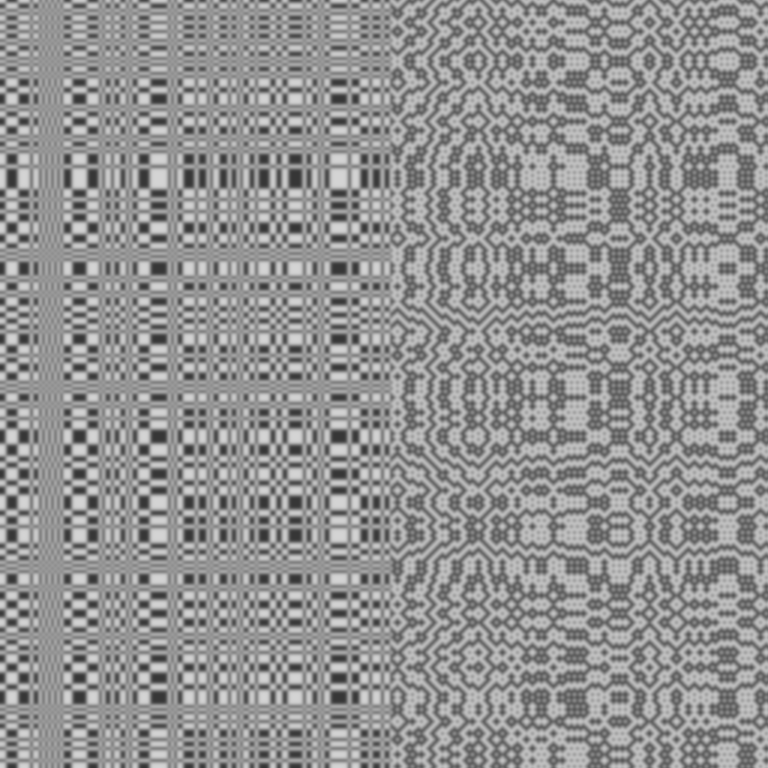
This pattern is drawn by a Shadertoy shader. Its source:

```glsl
// Two softened grey weaves from row and column bits: XOR checks at left, stitched loops at right.

#define CELLS 256.0      // cells across and down
#define SPLIT 0.511      // where the checks give way to the loops
#define SOFTNESS 0.65    // blur radius, in cells
#define DARK 0.21        // grey of a clear bit
#define LIGHT 0.83       // grey of a set bit
#define MIX_GAMMA 1.7    // tone curve in which cells blend
#define COLUMN_SEED 17u
#define ROW_SEED 91u

// Integer hash giving one random bit per line of cells
int lineBit(int index, uint seed) {
    uint h = uint(index + 4096) * 747796405u + seed * 2891336453u;
    h = ((h >> ((h >> 28) + 4u)) ^ h) * 277803737u;
    h = (h >> 22) ^ h;
    return int((h >> 9) & 1u);
}

// Plain XOR makes checks; adding the parity of i*j fills a stitched maze
int weaveBit(ivec2 cell, int columnBit, int rowBit) {
    int checks = columnBit ^ rowBit;
    bool stitched = float(cell.x) >= SPLIT * CELLS;
    return stitched ? checks ^ (cell.x & cell.y & 1) : checks;
}

float gaussian(vec2 d) {
    return exp(-dot(d, d) / (2.0 * SOFTNESS * SOFTNESS));
}

void mainImage(out vec4 fragColor, in vec2 fragCoord) {
    vec2 p = fragCoord / iResolution.xy * CELLS;
    ivec2 home = ivec2(floor(p));

    // Gaussian average of the neighbouring cells
    float coverage = 0.0;
    float total = 0.0;
    for (int x = -2; x <= 2; x++) {
        int columnBit = lineBit(home.x + x, COLUMN_SEED);
        for (int y = -2; y <= 2; y++) {
            ivec2 cell = home + ivec2(x, y);
            int rowBit = lineBit(cell.y, ROW_SEED);
            float weight = gaussian(p - vec2(cell) - 0.5);
            coverage += weight * float(weaveBit(cell, columnBit, rowBit));
            total += weight;
        }
    }

    // Blend the two greys along the tone curve
    float tone = mix(pow(DARK, MIX_GAMMA), pow(LIGHT, MIX_GAMMA), coverage / total);
    fragColor = vec4(vec3(pow(tone, 1.0 / MIX_GAMMA)), 1.0);
}
```
